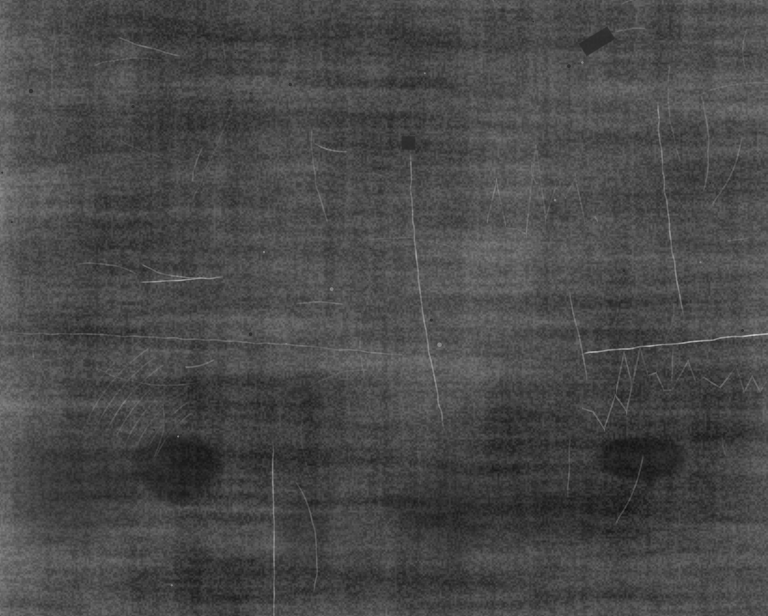
Give the GLSL for this texture, as a WebGL 1 fragment shader.

```glsl
precision highp float;
uniform vec2 u_resolution;

const float BASE_TONE = 0.252;
const float GRAIN = 0.12;
const float STREAKS = 0.085;
const float THREADS = 0.045;
const float BLOTCHES = 0.08;
const float SMUDGE_DEPTH = 0.36;
const float HAIR = 0.0003;
const int SCRATCHES = 44;
const int SPECKS = 30;

float hash(vec2 p) {
  vec3 q = fract(vec3(p.xyx) * 0.1031);
  q += dot(q, q.yzx + 33.33);
  return fract((q.x + q.y) * q.z);
}

float noise(vec2 p) {
  vec2 i = floor(p), f = fract(p);
  f = f * f * (3.0 - 2.0 * f);
  return mix(mix(hash(i), hash(i + vec2(1.0, 0.0)), f.x),
             mix(hash(i + vec2(0.0, 1.0)), hash(i + 1.0), f.x), f.y);
}

float signedNoise(vec2 p) { return noise(p) - 0.5; }

float pixel() { return 1.0 / u_resolution.y; }

float stroke(float d, float width) {
  return 1.0 - smoothstep(width, width + 1.3 * pixel(), abs(d));
}

// Bowed line from a to b, worn away in places
float scratch(vec2 p, vec2 a, vec2 b, float bow) {
  vec2 along = b - a;
  float len = length(along);
  along /= len;
  vec2 q = vec2(dot(p - a, along), dot(p - a, vec2(-along.y, along.x)));
  float t = q.x / len;
  float d = q.y - bow * 4.0 * t * (1.0 - t) + 0.003 * signedNoise(vec2(q.x * 60.0, len * 91.0));
  float ends = smoothstep(0.0, 0.06, t) * (1.0 - smoothstep(0.9, 1.0, t));
  return stroke(d, HAIR) * ends * (0.45 + 0.55 * noise(p * 55.0));
}

// Jagged chalk trace with uneven teeth
float zigzag(vec2 p, vec2 start, vec2 size, float tooth, float seed) {
  float x = (p.x - start.x) / tooth;
  float i = floor(x);
  float low = hash(vec2(i, seed)) * (0.4 + 0.6 * mod(i, 2.0));
  float high = hash(vec2(i + 1.0, seed)) * (0.4 + 0.6 * mod(i + 1.0, 2.0));
  float slope = (high - low) * size.y / tooth;
  float d = (p.y - start.y - size.y * mix(low, high, fract(x))) / sqrt(1.0 + slope * slope);
  float span = step(start.x, p.x) * step(p.x, start.x + size.x);
  return stroke(d, HAIR) * span * (0.2 + 0.8 * noise(p * 45.0));
}

float smudge(vec2 p, vec2 centre, vec2 radius, float softness) {
  vec2 q = (p - centre) / radius;
  float d = length(q) + softness * 0.9 * signedNoise(p * 22.0) + 0.1 * signedNoise(p * 70.0);
  return 1.0 - smoothstep(1.0 - softness, 1.0 + softness, d);
}

float tab(vec2 p, vec2 centre, vec2 halfSize, float angle) {
  float c = cos(angle), s = sin(angle);
  vec2 q = abs(mat2(c, -s, s, c) * (p - centre)) - halfSize;
  return 1.0 - smoothstep(-pixel(), pixel(), max(q.x, q.y));
}

// Worn surface: broad light, wiped streaks, upright threads, grain
float surface(vec2 p, float width) {
  vec2 glow = (p - vec2(0.69, 0.49)) / vec2(0.24, 0.2);
  float tone = BASE_TONE + 0.085 * exp(-dot(glow, glow));
  tone += 0.12 * exp(-p.x / 0.07) + 0.05 * exp((p.x - width) / 0.06);
  tone += 0.05 * exp(-p.y / 0.02) + 0.025 * smoothstep(0.3, 0.55, p.y);
  vec2 w = p + vec2(0.0, 0.012 * signedNoise(p * 4.0));
  tone += STREAKS * (signedNoise(w * vec2(2.0, 17.0)) + 0.9 * signedNoise(w * vec2(5.0, 58.0) + 7.0)
        + 0.65 * signedNoise(w * vec2(10.0, 150.0) + 19.0));
  tone += THREADS * (signedNoise(p * vec2(26.0, 3.0) + 31.0) + signedNoise(p * vec2(115.0, 9.0) + 43.0));
  tone += BLOTCHES * signedNoise(p * 6.0 + 11.0);
  return tone + GRAIN * (signedNoise(p * 330.0) + 0.3 * signedNoise(p * vec2(70.0, 190.0)));
}

float smudges(vec2 p) {
  float m = smudge(p, vec2(0.285, 0.243), vec2(0.075, 0.053), 0.25);
  m = max(m, smudge(p, vec2(1.042, 0.255), vec2(0.07, 0.033), 0.2));
  m = max(m, 0.75 * smudge(p, vec2(0.12, 0.21), vec2(0.1, 0.09), 0.6));
  m = max(m, 0.75 * smudge(p, vec2(0.72, 0.17), vec2(0.07, 0.075), 0.6));
  m = max(m, 0.6 * smudge(p, vec2(0.505, 0.14), vec2(0.05, 0.06), 0.6));
  return max(m, 0.5 * smudge(p, vec2(0.9, 0.18), vec2(0.09, 0.05), 0.7));
}

float marks(vec2 p, float width) {
  // Long prominent scratches
  float m = 0.8 * scratch(p, vec2(0.665, 0.76), vec2(0.725, 0.29), -0.012);
  m = max(m, 0.8 * scratch(p, vec2(1.067, 0.84), vec2(1.112, 0.47), -0.006));
  m = max(m, scratch(p, vec2(0.443, 0.285), vec2(0.445, -0.03), 0.0));
  m = max(m, 1.5 * scratch(p, vec2(0.94, 0.425), vec2(1.28, 0.46), 0.002));
  m = max(m, 1.2 * scratch(p, vec2(0.225, 0.541), vec2(0.365, 0.55), 0.0));
  m = max(m, 0.5 * scratch(p, vec2(0.0, 0.46), vec2(0.68, 0.42), 0.008));
  // Scattered fine scratches, mostly upright
  for (int i = 0; i < SCRATCHES; i++) {
    float k = float(i);
    vec2 a = vec2(hash(vec2(k, 1.0)) * width, hash(vec2(k, 2.0)));
    float upright = step(0.35, hash(vec2(k, 3.0)));
    float angle = upright * 1.5 + (hash(vec2(k, 4.0)) - 0.5) * 0.7;
    float len = mix(0.03, 0.19, hash(vec2(k, 5.0)));
    float bow = (hash(vec2(k, 6.0)) - 0.5) * 0.2 * len;
    float strength = mix(0.15, 0.75, pow(hash(vec2(k, 7.0)), 2.0));
    m = max(m, strength * scratch(p, a, a + len * vec2(cos(angle), sin(angle)), bow));
  }
  // Jagged traces and a sweep of concentric arcs
  m = max(m, 0.65 * zigzag(p, vec2(0.945, 0.29), vec2(0.09, 0.16), 0.018, 3.0));
  m = max(m, 0.6 * zigzag(p, vec2(1.0, 0.36), vec2(0.25, 0.08), 0.013, 8.0));
  m = max(m, 0.45 * zigzag(p, vec2(0.79, 0.62), vec2(0.18, 0.17), 0.016, 5.0));
  vec2 q = p - vec2(0.41, 0.19);
  float r = length(q), turn = atan(q.y, q.x);
  float sweep = smoothstep(0.15, 0.18, r) * (1.0 - smoothstep(0.3, 0.33, r))
              * smoothstep(2.1, 2.25, turn) * (1.0 - smoothstep(2.6, 2.85, turn));
  float arc = (fract(r / 0.018) - 0.5) * 0.018;
  return max(m, 0.5 * sweep * stroke(arc, HAIR) * noise(p * 30.0));
}

void main() {
  vec2 p = gl_FragCoord.xy / u_resolution.y;
  float width = u_resolution.x / u_resolution.y;
  float tone = surface(p, width) * (1.0 - SMUDGE_DEPTH * smudges(p));
  float tabs = max(tab(p, vec2(0.969, 0.933), vec2(0.027, 0.012), 0.55),
                   tab(p, vec2(0.663, 0.768), vec2(0.011), 0.0));
  tone = mix(tone, 0.16, 0.8 * tabs);
  tone += 0.28 * marks(p, width);
  // Pale and dark specks
  for (int i = 0; i < SPECKS; i++) {
    float k = float(i);
    vec2 centre = vec2(hash(vec2(k, 11.0)) * width, hash(vec2(k, 12.0)));
    float dotMask = stroke(length(p - centre), 0.0025 * hash(vec2(k, 13.0)));
    tone = mix(tone, mod(k, 3.0) < 1.0 ? 0.6 : 0.13, 0.7 * dotMask);
  }
  gl_FragColor = vec4(vec3(clamp(tone, 0.0, 1.0)), 1.0);
}
```
